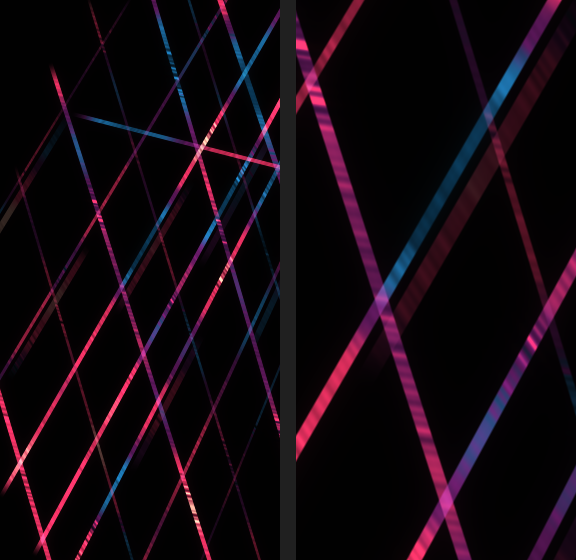
Left: the whole. Right: its middle third, enlarged.
Give the GLSL for this background, as a Shadertoy shader.

```glsl
// Thin neon beams crossing on black: two leaning families plus one shallow beam.
// Each beam is a soft-edged strip whose hue drifts along its length, broken by
// fine cross bands made of gradient noise; beams are blended with screen.

const int   PAIRS        = 7;                      // beams in each family
const vec2  TILT_RIGHT   = vec2(0.55, 0.36);       // radians from vertical, left to right
const vec2  TILT_LEFT    = vec2(0.26, 0.34);
const vec2  SPREAD_RIGHT = vec2(-0.50, 1.20);      // where beams cross the middle height
const vec2  SPREAD_LEFT  = vec2(-0.42, 1.20);
const vec2  HALF_WIDTH   = vec2(0.0036, 0.0122);   // canvas widths
const vec2  HALF_LENGTH  = vec2(0.50, 1.12);
const vec2  POWER        = vec2(0.24, 1.08);
const vec2  SLIDE        = vec2(-0.65, 0.60);      // shift of beam middles, left to right
const float SHALLOW_TILT = -1.32;
const vec2  SHALLOW_AT   = vec2(0.66, 1.49);
const float GHOST_OFFSET = 0.035;
const float GHOST_POWER  = 0.20;
const float EDGE_SOFT    = 0.0016;
const float END_FADE     = 0.09;
const float HUE_FREQ     = 2.3;
const float BAND_FREQ    = 85.0;
const float GLOW_SIZE    = 0.015;
const float GLOW_POWER   = 0.08;
const vec3  BACKDROP     = vec3(0.004, 0.003, 0.004);
const vec3  TEAL   = vec3(0.03, 0.20, 0.31);
const vec3  BLUE   = vec3(0.09, 0.46, 0.68);
const vec3  PURPLE = vec3(0.36, 0.09, 0.36);
const vec3  PINK   = vec3(0.97, 0.20, 0.40);
const vec3  PALE   = vec3(1.00, 0.78, 0.66);

float hash(float n) {
    n = fract(n * 0.1031);
    n *= n + 33.33;
    n *= n + n;
    return fract(n);
}

// 1D gradient noise, about -0.5 to 0.5
float noise(float x) {
    float cell = floor(x), f = x - cell;
    float u = f * f * f * (f * (f * 6.0 - 15.0) + 10.0);
    float a = (hash(cell) * 2.0 - 1.0) * f;
    float b = (hash(cell + 1.0) * 2.0 - 1.0) * (f - 1.0);
    return mix(a, b, u);
}

// Hue ramp: teal, blue, purple, pink, pale
vec3 neon(float h) {
    vec3 c = mix(TEAL, BLUE, smoothstep(0.04, 0.24, h));
    c = mix(c, PURPLE, smoothstep(0.28, 0.46, h));
    c = mix(c, PINK, smoothstep(0.50, 0.70, h));
    return mix(c, PALE, smoothstep(0.90, 1.12, h));
}

// Light of one strip at p; "along" and "across" are its own axes
vec3 beam(vec2 p, vec2 anchor, float tilt, float middle, float halfLen,
          float halfWidth, float seed) {
    vec2 dir = vec2(sin(tilt), cos(tilt));
    vec2 q = p - anchor;
    float along = dot(q, dir);
    float across = q.x * dir.y - q.y * dir.x;

    // Outline, halo and faded ends
    float soft = max(EDGE_SOFT, 0.6 / iResolution.x);
    float core = 1.0 - smoothstep(halfWidth - soft, halfWidth + soft, abs(across));
    float halo = GLOW_POWER * exp(-abs(across) / GLOW_SIZE);
    float ends = 1.0 - smoothstep(halfLen - END_FADE, halfLen, abs(along - middle));

    // Slow hue drift, cooler towards the upper right
    float hue = 0.57 + 1.35 * noise(along * HUE_FREQ + seed)
              - 0.26 * (p.x - 0.5) - 0.14 * (p.y - 1.0);

    // Slanted cross bands, strong only in broken stretches
    float s = along + across * 0.5;
    float broken = smoothstep(0.0, 0.28, noise(along * 3.7 + seed + 40.0));
    float band = noise(s * BAND_FREQ + seed) + 0.5 * noise(s * BAND_FREQ * 0.4 + seed);
    hue += band * mix(0.06, 0.40, broken);
    float shade = 0.88 + 0.5 * noise(along * 5.0 + seed + 80.0)
                + band * mix(0.35, 1.6, broken);

    vec3 light = neon(hue) * clamp(shade, 0.05, 1.2) * core;
    return (light + neon(0.60 + 0.5 * (hue - 0.60)) * halo) * ends;
}

vec3 screenBlend(vec3 a, vec3 b) {
    return 1.0 - (1.0 - a) * (1.0 - min(b, 1.0));
}

void mainImage(out vec4 fragColor, in vec2 fragCoord) {
    vec2 p = fragCoord / iResolution.x;
    float midHeight = 0.5 * iResolution.y / iResolution.x;
    vec3 col = BACKDROP;

    // Two families, spread along the middle height and denser to the right
    for (int i = 0; i < 2 * PAIRS; i++) {
        float id = float(i), seed = id * 17.3;
        bool right = i % 2 == 0;
        int rank = i / 2;
        float lane = (float(rank) + 0.3 + 0.4 * hash(id + 3.0)) / float(PAIRS);
        vec2 spread = right ? SPREAD_RIGHT : SPREAD_LEFT;
        vec2 anchor = vec2(mix(spread.x, spread.y, pow(lane, 0.6)), midHeight);
        float tilt = right ? mix(TILT_RIGHT.x, TILT_RIGHT.y, lane * lane)
                           : -mix(TILT_LEFT.x, TILT_LEFT.y, hash(id + 21.0));

        // Central beams are longest; left leaners alternate strong and faint
        float bell = sin(3.14159 * lane);
        float strength = right ? bell * bell : (rank % 2 == 0 ? 0.85 : 0.12);
        float middle = mix(SLIDE.x, SLIDE.y, lane) * (right ? -1.0 : 1.0);
        float halfLen = mix(HALF_LENGTH.x, HALF_LENGTH.y, bell);
        float halfWidth = mix(HALF_WIDTH.x, HALF_WIDTH.y, strength * mix(0.5, 1.0, hash(id + 67.0)));
        float power = mix(POWER.x, POWER.y, strength);
        col = screenBlend(col, power * beam(p, anchor, tilt, middle, halfLen, halfWidth, seed));

        // Short dim companion beside each right leaner
        if (right) {
            vec2 beside = anchor + vec2(GHOST_OFFSET, 0.0);
            float shift = 1.2 * (hash(id + 90.0) - 0.5);
            col = screenBlend(col, GHOST_POWER * beam(p, beside, tilt, shift, 0.28, 0.011, seed + 5.0));
        }
    }

    // The single shallow beam
    vec3 shallow = beam(p, SHALLOW_AT, SHALLOW_TILT, 0.0, 0.42, 0.007, 311.0);
    col = screenBlend(col, shallow * 0.85);

    fragColor = vec4(col, 1.0);
}
```
